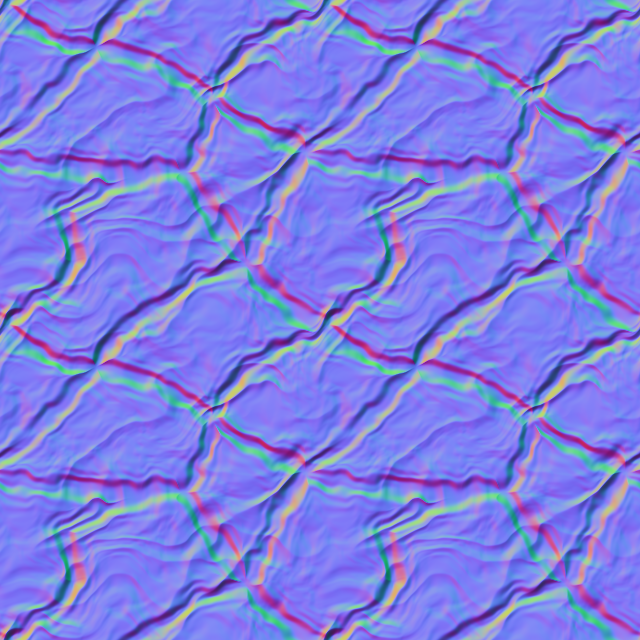
A WebGL 1 fragment shader for this texture map:

```glsl
precision highp float;
// Normal map of weathered rock split by jagged cracks, tiling two by two.
uniform vec2 u_resolution;

const float REPEATS = 2.0;
const float SAMPLE_STEP = 0.0028;

float hash(vec2 p) {
  vec3 q = fract(p.xyx * 0.1031);
  q += dot(q, q.yzx + 33.33);
  return fract((q.x + q.y) * q.z);
}

// Value noise that wraps after a whole number of cells.
float noise(vec2 p, vec2 period) {
  vec2 cell = floor(p);
  vec2 f = p - cell;
  f = f * f * f * (f * (f * 6.0 - 15.0) + 10.0);
  vec2 lo = mod(cell, period);
  vec2 hi = mod(cell + 1.0, period);
  return mix(mix(hash(lo), hash(vec2(hi.x, lo.y)), f.x),
             mix(hash(vec2(lo.x, hi.y)), hash(hi), f.x), f.y);
}

// Offset field for bending and roughening lines.
vec2 wobble(vec2 p, float cells) {
  vec2 q = p * cells;
  return vec2(noise(q, vec2(cells)), noise(q.yx + 2.37, vec2(cells))) - 0.5;
}

// Rounded crease lines where the noise crosses its middle value.
float creases(vec2 p, vec2 period) {
  float n = 2.0 * noise(p, period) - 1.0;
  return 1.0 - sqrt(n * n + 0.012);
}

// Distance to a bowed line between a and b, wrapped over the tile.
float bowedLine(vec2 p, vec2 a, vec2 b, float bow) {
  vec2 dir = normalize(b - a);
  float halfLength = 0.5 * length(b - a);
  vec2 q = p - 0.5 * (a + b);
  q -= floor(q + 0.5);
  float along = dot(q, dir);
  float t = clamp(along / halfLength, -1.0, 1.0);
  float across = dot(q, vec2(-dir.y, dir.x)) - bow * (1.0 - t * t);
  return length(vec2(along - t * halfLength, across));
}

// Crack network: eight junctions joined around six slabs.
float crackDistance(vec2 p) {
  vec2 crown = vec2(0.31, 0.84);
  vec2 shoulder = vec2(0.67, 0.667);
  vec2 heart = vec2(0.578, 0.461);
  vec2 flank = vec2(0.95, 0.52);
  vec2 foot = vec2(0.78, 0.172);
  vec2 corner = vec2(0.0, -0.02);
  vec2 elbow = vec2(0.21, 0.36);
  vec2 wrist = vec2(0.242, 0.188);
  vec2 right = vec2(1.0, 0.0);
  vec2 up = vec2(0.0, 1.0);
  float d = bowedLine(p, corner + up, crown, -0.03);
  d = min(d, bowedLine(p, crown, shoulder, 0.04));
  d = min(d, bowedLine(p, shoulder, heart, 0.012));
  d = min(d, bowedLine(p, flank - right, heart, -0.025));
  d = min(d, bowedLine(p, flank - right, crown, 0.0));
  d = min(d, bowedLine(p, shoulder, flank, 0.01));
  d = min(d, bowedLine(p, heart, foot, 0.0));
  d = min(d, bowedLine(p, foot, corner + right, 0.0));
  d = min(d, bowedLine(p, foot, flank, 0.015));
  d = min(d, bowedLine(p, foot, crown - up, -0.07));
  d = min(d, bowedLine(p, shoulder, corner + right + up, 0.06));
  d = min(d, bowedLine(p, elbow, heart, 0.035));
  d = min(d, bowedLine(p, elbow, wrist, 0.012));
  return min(d, bowedLine(p, corner, wrist, -0.02));
}

// Groove with a stepped rim and softly sinking shoulders.
float grooveProfile(float d, float depth) {
  float channel = exp(-d * d / 0.0005);
  float rim = cos(d * 190.0) * exp(-d * d / 0.003);
  float shoulders = exp(-d * d / 0.006);
  return -depth * channel + 0.0022 * rim - 0.008 * shoulders;
}

float rockHeight(vec2 p) {
  vec2 coarse = wobble(p, 7.0);
  vec2 fine = wobble(p, 22.0);
  float d = crackDistance(p + 0.035 * coarse + 0.022 * fine);
  float depth = mix(0.012, 0.027, noise(p * 9.0, vec2(9.0)));
  float h = grooveProfile(d, depth);

  // Wrinkles in three directions, stronger beside the cracks.
  vec2 q = p + 0.11 * coarse + 0.018 * fine;
  float blend = smoothstep(0.3, 0.7, noise(p * 3.0 + 0.6, vec2(3.0)));
  float steep = creases(vec2(4.0 * q.x, 9.0 * (q.y - q.x)), vec2(4.0, 9.0));
  float slanted = creases(vec2(4.0 * q.x, 6.0 * (2.0 * q.y - q.x)), vec2(4.0, 6.0));
  float level = creases(vec2(5.0 * q.x, 17.0 * q.y), vec2(5.0, 17.0));
  float strength = 0.55 + 0.7 * exp(-d * d / 0.006);
  h += strength * (0.013 * mix(slanted, steep, blend) + 0.007 * level);

  // Small grain.
  h += 0.005 * noise(q * 23.0, vec2(23.0));
  return h + 0.0015 * noise(q * 47.0, vec2(47.0));
}

void main() {
  vec2 p = gl_FragCoord.xy / u_resolution * REPEATS;
  vec2 dx = vec2(SAMPLE_STEP, 0.0);
  vec2 dy = dx.yx;
  vec2 slope = vec2(rockHeight(p + dx) - rockHeight(p - dx),
                    rockHeight(p - dy) - rockHeight(p + dy)) / (2.0 * SAMPLE_STEP);
  vec2 tilt = slope / sqrt(1.0 + dot(slope, slope));
  float blue = 0.97 - 0.75 * dot(tilt, tilt);
  gl_FragColor = vec4(0.495 + 0.5 * tilt, blue, 1.0);
}
```
